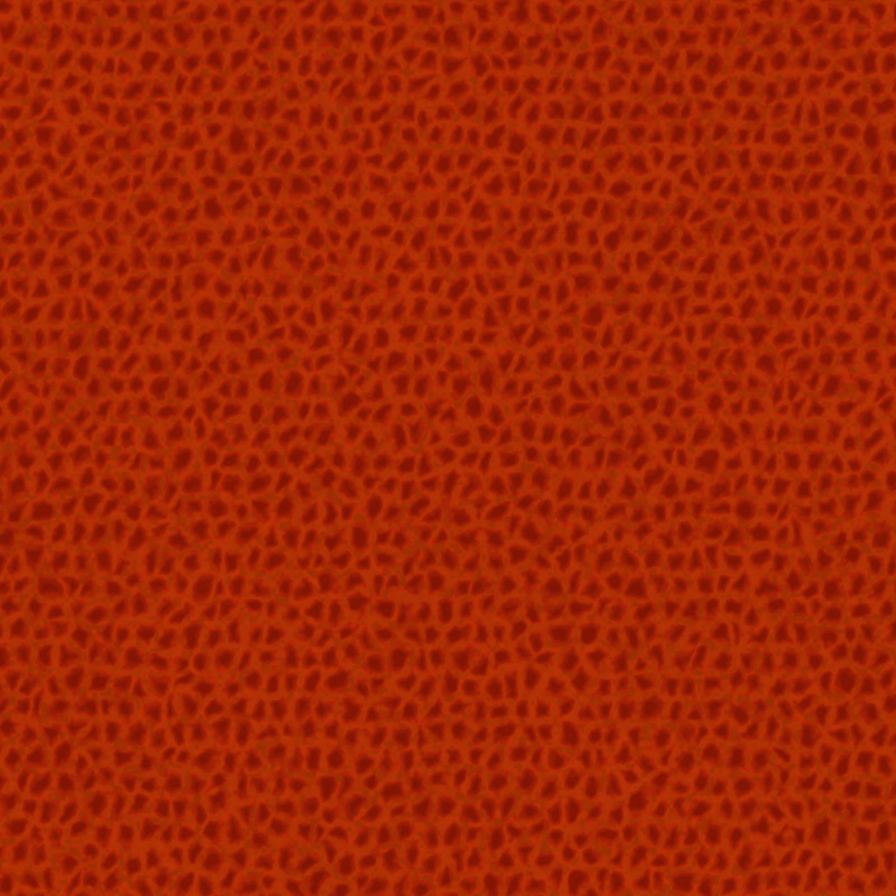
Give the GLSL for this texture, as a three.js fragment shader.

```glsl
varying vec2 vUv;

const vec2 GRAIN_COUNT = vec2(41.0, 36.0);
const vec3 PIT_DARK = vec3(0.52, 0.08, 0.01);
const vec3 PIT_RED = vec3(0.58, 0.11, 0.02);
const vec3 SLOPE_RED = vec3(0.65, 0.13, 0.02);
const vec3 RIM_RED = vec3(0.71, 0.16, 0.02);
const vec3 RIDGE_ORANGE = vec3(0.70, 0.195, 0.02);
const vec3 RIDGE_OLIVE = vec3(0.63, 0.18, 0.01);

vec2 hash2(vec2 p) {
  vec3 q = fract(vec3(p.xyx) * vec3(0.1031, 0.1030, 0.0973));
  q += dot(q, q.yzx + 33.33);
  return fract((q.xx + q.yz) * q.zy);
}

float valueNoise(vec2 p) {
  vec2 i = floor(p);
  vec2 f = fract(p);
  f = f * f * (3.0 - 2.0 * f);
  float low = mix(hash2(i).x, hash2(i + vec2(1.0, 0.0)).x, f.x);
  float high = mix(hash2(i + vec2(0.0, 1.0)).x, hash2(i + 1.0).x, f.x);
  return mix(low, high, f.y);
}

// Jittered centre of a grain, with every other row staggered
vec2 grainCentre(vec2 cell, float jitter) {
  float stagger = 0.5 * mod(cell.y, 2.0) - 0.25;
  return cell + 0.5 + vec2(stagger, 0.0) + jitter * (hash2(cell + 71.0) - 0.5);
}

// Depth inside a grain: distance to its border, rounded towards its centre
float grainDepth(vec2 p, float jitter, float roundness) {
  vec2 base = floor(p);
  vec2 nearest = vec2(9.0);
  for (int y = -2; y <= 2; y++) {
    for (int x = -2; x <= 2; x++) {
      vec2 offset = grainCentre(base + vec2(x, y), jitter) - p;
      if (dot(offset, offset) < dot(nearest, nearest)) nearest = offset;
    }
  }
  float border = 9.0;
  for (int y = -2; y <= 2; y++) {
    for (int x = -2; x <= 2; x++) {
      vec2 offset = grainCentre(base + vec2(x, y), jitter) - p;
      vec2 across = offset - nearest;
      if (dot(across, across) > 0.0001) {
        border = min(border, dot(0.5 * (offset + nearest), normalize(across)));
      }
    }
  }
  return mix(border, max(0.0, 0.48 - length(nearest)), roundness);
}

// Colour from ridge top (0) down to pit floor
vec3 leatherRamp(float depth, float tint) {
  vec3 ridge = mix(RIDGE_OLIVE, RIDGE_ORANGE, smoothstep(0.3, 0.6, tint));
  vec3 rim = mix(SLOPE_RED, RIM_RED, smoothstep(0.25, 0.5, tint));
  vec3 color = mix(ridge, rim, smoothstep(0.06, 0.11, depth));
  color = mix(color, SLOPE_RED, smoothstep(0.11, 0.18, depth));
  color = mix(color, PIT_RED, smoothstep(0.17, 0.25, depth));
  return mix(color, PIT_DARK, smoothstep(0.25, 0.37, depth));
}

void main() {
  // Bent, slightly slanted grain layout
  vec2 p = vUv * GRAIN_COUNT;
  p.x -= 0.15 * p.y;
  vec2 bend = vec2(valueNoise(p * 1.3), valueNoise(p * 1.3 + 40.0)) - 0.5;
  float depth = grainDepth(p + 0.35 * bend, 0.6, 0.3);

  // Fine roughness on the relief
  float rough = valueNoise(vUv * 130.0) - 0.5;
  float fine = valueNoise(vUv * 230.0 + 17.0) - 0.5;
  depth += 0.15 * rough + 0.12 * fine;

  // Patchy tint of ridges and rims
  float tint = 0.5 * valueNoise(vUv * 100.0 + 9.0) + 0.5 * valueNoise(vUv * 200.0);
  vec3 color = leatherRamp(depth, tint);
  color *= 1.0 + 0.08 * fine + 0.02 * (valueNoise(vUv * 6.0 + 3.0) - 0.5);

  gl_FragColor = vec4(color, 1.0);
}
```
